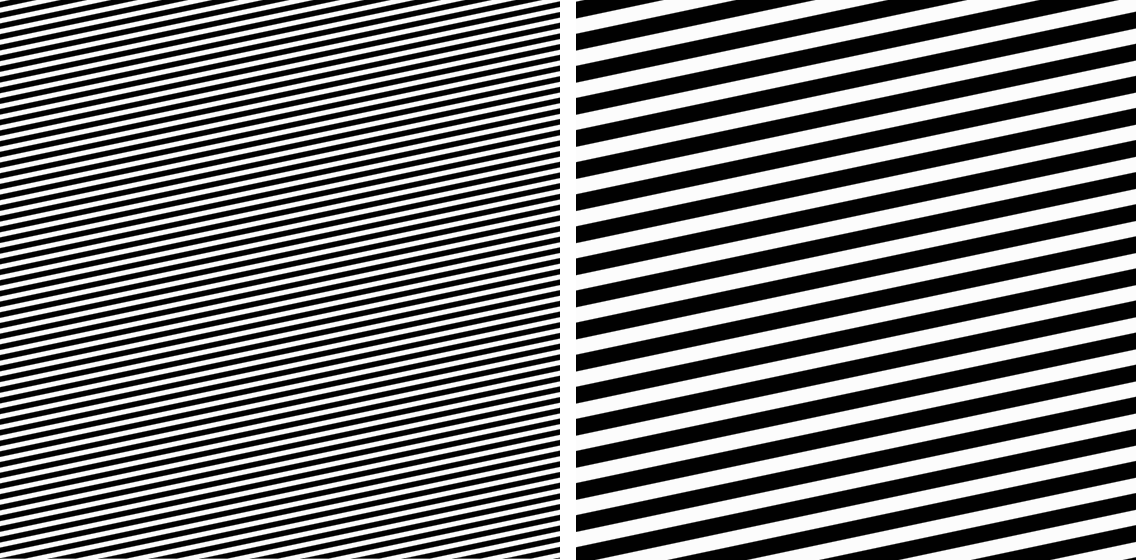
Left, the full canvas; right, a detail of the centre.
A WebGL 2 fragment shader for this pattern:

```glsl
#version 300 es
precision highp float;
// Even black and white stripes, rising gently to the right, above a
// hairline white margin. A linear phase counts the stripes; fract folds
// it into a distance from the nearest black centre line.

uniform vec2 u_resolution;
out vec4 fragColor;

// Distance from the nearest whole phase, in periods (0 to 0.5).
float distanceToCentre(float phase) {
    return abs(fract(phase + 0.5) - 0.5);
}

// Coverage of a signed distance, softened over the given width.
float softStep(float signedDistance, float width) {
    return clamp(signedDistance / width + 0.5, 0.0, 1.0);
}

void main() {
    float canvasSize = min(u_resolution.x, u_resolution.y);
    vec2 uv = gl_FragCoord.xy / canvasSize;
    float pixel = 1.0 / canvasSize;

    // Repeats across and down; their ratio sets the slope.
    vec2 repeats = vec2(-11.07, 52.35);
    float phase = dot(uv, repeats) + 0.105;

    // Stripe edges, with the distance in canvas units.
    float edge = (distanceToCentre(phase) - 0.261) / length(repeats);
    float white = pow(softStep(edge, 1.25 * pixel), 1.12);

    // Hairline margin along the bottom.
    white = max(white, softStep(0.0024 - uv.y, pixel));

    fragColor = vec4(mix(vec3(0.005), vec3(0.99), white), 1.0);
}
```
